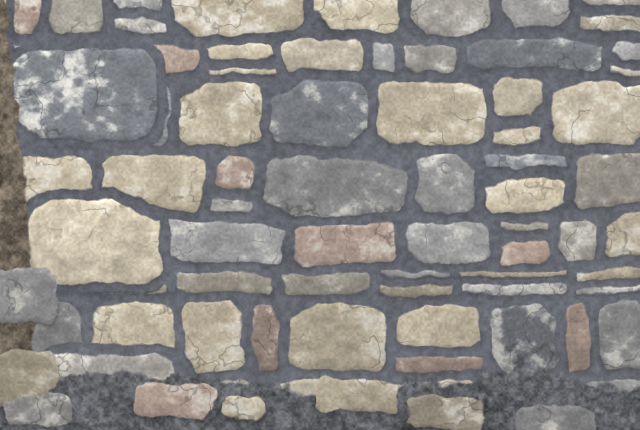
Give the GLSL for this texture, as a Shadertoy shader.

```glsl
// Rubble stone wall in grey mortar, with large corner stones and gravel at its foot.
#define ROW_HEIGHT 0.132
#define STONE_WIDTH 0.225
#define JITTER 0.62
#define JOINT 0.0125
#define ROUGHNESS 0.011
#define GROUND_LEVEL 0.125
#define GRAIN 0.13
#define MORTAR vec3(0.405, 0.412, 0.445)
#define GREY_STONE vec3(0.61, 0.61, 0.61)
#define TAN_STONE vec3(0.72, 0.68, 0.60)
#define LICHEN vec3(0.85, 0.84, 0.80)
#define SOIL vec3(0.47, 0.43, 0.38)

float hash(vec2 p) {
    vec3 q = fract(p.xyx * 0.1031);
    q += dot(q, q.yzx + 33.33);
    return fract((q.x + q.y) * q.z);
}

float noise(vec2 p) {
    vec2 i = floor(p), f = fract(p);
    f = f * f * (3.0 - 2.0 * f);
    return mix(mix(hash(i), hash(i + vec2(1, 0)), f.x),
               mix(hash(i + vec2(0, 1)), hash(i + vec2(1, 1)), f.x), f.y);
}

float fbm(vec2 p) {
    float sum = 0.0, amp = 0.5;
    for (int i = 0; i < 4; i++) {
        sum += amp * noise(p);
        p = mat2(1.6, 1.2, -1.2, 1.6) * p + 7.3;
        amp *= 0.5;
    }
    return sum / 0.9375;
}

// Rounded block with a slight tilt and two chipped corners
float blockDistance(vec2 p, vec2 halfSize, vec2 id) {
    float thin = min(halfSize.x, halfSize.y);
    float tilt = (hash(id + 3.1) - 0.5) * 0.10 * thin / halfSize.x;
    p += tilt * vec2(-p.y, p.x);
    float radius = thin * mix(0.25, 0.6, hash(id + 5.7));
    vec2 q = abs(p) - halfSize + radius;
    float d = length(max(q, 0.0)) + min(max(q.x, q.y), 0.0) - radius;
    vec2 n = p / halfSize;
    float side = hash(id + 8.3) < 0.5 ? -1.0 : 1.0;
    float chipTop = dot(n, vec2(0.6 * side, 0.8)) - mix(0.95, 1.3, hash(id + 9.9));
    float chipLow = dot(n, vec2(-0.8 * side, -0.6)) - mix(0.98, 1.3, hash(id + 11.2));
    return max(d, max(chipTop, chipLow) * thin);
}

// Uneven spacing along one axis
float edgeAt(float i, float seed) { return i + JITTER * (hash(vec2(i, seed)) - 0.5); }

float cellAt(float x, float seed) {
    float i = floor(x);
    if (x < edgeAt(i, seed)) return i - 1.0;
    return x >= edgeAt(i + 1.0, seed) ? i + 1.0 : i;
}

// Coursed stones; some cells split into a thick and a thin one
float wallDistance(vec2 p, out vec2 id, out float up) {
    vec2 unit = vec2(STONE_WIDTH, ROW_HEIGHT), g = p / unit;
    float row = cellAt(g.y, 17.0), seed = row * 7.0 + 31.0;
    float col = cellAt(g.x, seed);
    id = vec2(col, row);
    vec2 lo = unit * vec2(edgeAt(col, seed), edgeAt(row, 17.0));
    vec2 hi = unit * vec2(edgeAt(col + 1.0, seed), edgeAt(row + 1.0, 17.0));
    float kind = hash(id + 41.0);
    vec2 cut = mix(lo, hi, hash(id + 43.0) < 0.5 ? 0.34 : 0.66);
    if (kind < 0.36) {
        if (p.y < cut.y) { hi.y = cut.y; id += 60.0; } else lo.y = cut.y;
    } else if (kind < 0.52) {
        if (p.x < cut.x) { hi.x = cut.x; id += 60.0; } else lo.x = cut.x;
    }
    vec2 halfSize = max((hi - lo) * 0.5 - JOINT, 0.006);
    vec2 q = p - (lo + hi) * 0.5;
    up = q.y / halfSize.y;
    return blockDistance(q, halfSize, id);
}

vec3 stoneColor(vec2 p, vec2 id, float d, float up, float gain) {
    float pick = hash(id + 21.0);
    vec3 c = mix(GREY_STONE, TAN_STONE, smoothstep(0.25, 0.7, pick));
    c = pick < 0.13 ? vec3(0.48, 0.49, 0.51) : pick > 0.88 ? vec3(0.65, 0.58, 0.54) : c;
    c *= gain * mix(0.88, 1.13, hash(id + 23.0));
    vec2 s = p + id * 3.7;
    float broad = fbm(s * 11.0), fine = fbm(s * vec2(38.0, 48.0));
    c *= 0.72 + 0.3 * broad + 0.28 * fine;
    c = mix(c, LICHEN * gain, 0.75 * smoothstep(0.52, 0.72, 0.5 * broad + 0.5 * fine));
    float vein = abs(fbm(s * 16.0 + 5.0) - 0.5);
    c *= 1.0 - 0.2 * (1.0 - smoothstep(0.0, 0.035, vein)) * smoothstep(0.4, 0.6, broad);
    c *= 1.0 + GRAIN * (noise(s * 190.0) - 0.5);
    return c * (1.0 + 0.13 * smoothstep(-0.016, 0.0, d) * clamp(up, -1.0, 1.0));
}

void mainImage(out vec4 fragColor, in vec2 fragCoord) {
    vec2 p = fragCoord / iResolution.y;
    float aa = 1.2 / iResolution.y;
    vec2 rough = vec2(fbm(p * 24.0), fbm(p * 24.0 + 50.0)) - 0.5;
    vec2 wave = vec2(noise(p * 4.0), noise(p * 4.0 + 20.0)) - 0.5;
    vec2 w = p + ROUGHNESS * 1.8 * rough + 0.032 * wave;
    float grit = 0.6 * noise(p * 85.0) + 0.4 * noise(p * 210.0) - 0.5;

    // Coursed wall and the large corner stones
    vec2 id;
    float up;
    float d = wallDistance(w, id, up), gain = 1.0;
    for (int k = 0; k < 3; k++) {
        float f = float(k);
        vec2 halfSize = vec2(0.16, 0.105) - 0.008 * f;
        vec2 q = w - vec2(0.195 + 0.035 * f, 0.785 - 0.35 * f);
        float corner = blockDistance(q, halfSize, vec2(f, 97.0));
        d = max(d, 2.0 * JOINT - corner);
        if (corner < d) { d = corner; id = vec2(f, 97.0); up = q.y / halfSize.y; gain = 1.1; }
    }
    vec3 mortar = MORTAR * (0.9 + 0.2 * fbm(p * 9.0) + 0.3 * grit);
    mortar *= 1.0 - 0.2 * exp(-max(d, 0.0) / 0.006) * smoothstep(0.5, -0.8, up);
    gain *= mix(0.93, 1.06, smoothstep(0.15, 0.85, p.y));
    vec3 color = mix(stoneColor(p, id, d, up, gain), mortar, smoothstep(-aa, aa, d));

    // Earth beyond the left end of the wall
    float wallEnd = 0.085 - 0.075 * p.y + 0.04 * wave.x + 0.03 * rough.x;
    vec3 soil = SOIL * (0.55 + 0.8 * fbm(p * 22.0) + 0.6 * grit);
    color = mix(soil, color, smoothstep(-0.004, 0.004, p.x - wallEnd));

    // Gravel with small pebbles
    vec2 g = (p + 0.008 * rough) / 0.03, cell = floor(g);
    vec2 at = 0.35 + 0.3 * vec2(hash(cell), hash(cell + 9.0));
    float pebble = length((fract(g) - at) * vec2(0.9, 1.2)) - 0.3 * hash(cell + 4.0);
    vec3 gravel = vec3(0.375, 0.38, 0.395) * (0.8 + 0.4 * fbm(p * 14.0) + 0.75 * grit);
    float shown = step(0.72, hash(cell + 15.0)) * smoothstep(0.06, -0.06, pebble);
    gravel = mix(gravel, GREY_STONE * (0.8 + 0.5 * grit), 0.55 * shown);
    float ground = p.y - GROUND_LEVEL - 0.09 * wave.y - 0.05 * rough.y;
    color = mix(gravel, color, smoothstep(-0.006, 0.006, ground));

    // Loose boulders along the foot and the left end
    for (int k = 0; k < 8; k++) {
        float f = float(k);
        vec2 name = vec2(f, 131.0);
        vec2 center = k < 2 ? vec2(0.05, 0.12 + 0.19 * f)
            : vec2((f - 1.7 + 0.6 * hash(name)) * 0.24, 0.1 * hash(name + 2.0) - 0.01);
        vec2 halfSize = mix(vec2(0.045, 0.025), vec2(0.12, 0.05), hash(name + 6.0));
        if (k < 2) halfSize = vec2(0.085, 0.065);
        vec2 q = p + 0.025 * rough - center;
        float b = blockDistance(q, halfSize, name);
        color *= 1.0 - 0.3 * exp(-max(b, 0.0) / 0.008) * smoothstep(0.2, -0.5, q.y / halfSize.y);
        vec3 rock = stoneColor(p, name, b, q.y / halfSize.y, 0.92);
        color = mix(rock, color, smoothstep(-aa, aa, b));
    }
    fragColor = vec4(clamp(color, 0.0, 1.0), 1.0);
}
```
